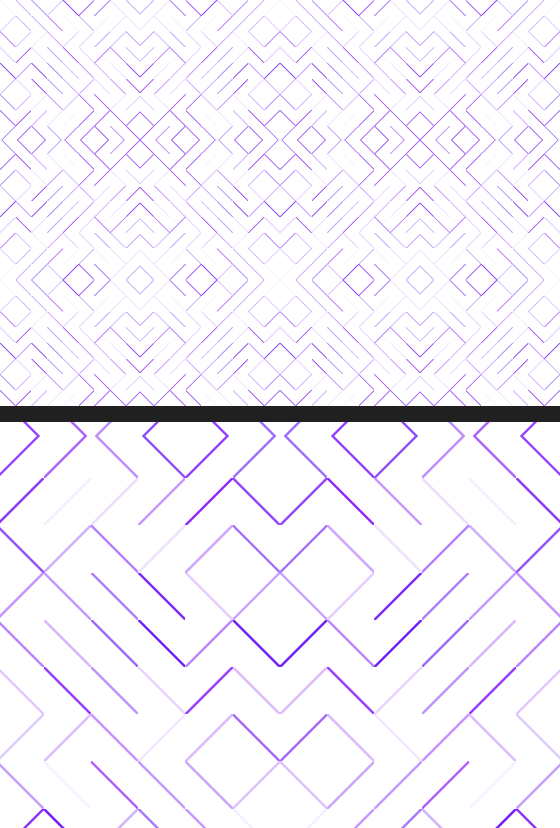
Top, the full canvas; bottom, a detail of the centre.
Reproduce this pattern procedurally as a Shadertoy shader.

```glsl
// Thin violet maze on white: every cell of a square tile holds one diagonal stroke,
// leaning either way at random, with its own tint and opacity.
// The tile is mirrored left-right and up-down, four tiles across the canvas.

const float TILES_ACROSS = 4.0;
const float CELL_SIZE    = 0.1125;   // in tiles; the last row and column are cut by the mirror
const float LINE_WIDTH   = 0.0058;   // in tiles
const vec3  PAPER        = vec3(1.0);
const vec3  INK_BLUE     = vec3(0.38, 0.07, 0.97);
const vec3  INK_PURPLE   = vec3(0.61, 0.17, 0.98);

float hash(vec2 p, float seed) {
    return fract(sin(dot(p, vec2(127.1, 311.7)) + seed * 74.7) * 43758.5453);
}

// Folds the plane into one unit tile, reflecting every second copy
vec2 mirrorTile(vec2 p) {
    return abs(mod(p + 1.0, 2.0) - 1.0);
}

// Distance to the cell's diagonal, for a local position in 0..1
float diagonalDistance(vec2 local, bool rising, float cellSize) {
    float offset = rising ? local.x + local.y - 1.0 : local.x - local.y;
    return abs(offset) * cellSize * inversesqrt(2.0);
}

// Share of a pixel covered by a line of the given width
float lineCoverage(float dist, float width, float pixel) {
    vec2 edges = vec2(0.5, -0.5) * width - dist;
    vec2 inside = clamp(edges / pixel + 0.5, 0.0, 1.0);
    return inside.x - inside.y;
}

void mainImage(out vec4 fragColor, in vec2 fragCoord) {
    // Tile units, measured from the top left corner
    float pixel = TILES_ACROSS / iResolution.x;
    vec2 p = vec2(fragCoord.x, iResolution.y - fragCoord.y) * pixel;

    // Cell grid inside the mirrored tile
    vec2 grid = mirrorTile(p) / CELL_SIZE;
    vec2 cell = floor(grid);

    // Random lean, opacity and tint of the stroke
    bool rising = hash(cell, 1.0) < 0.5;
    float opacity = mix(0.06, 0.98, hash(cell, 2.0));
    vec3 ink = mix(INK_BLUE, INK_PURPLE, hash(cell, 3.0));

    float dist = diagonalDistance(fract(grid), rising, CELL_SIZE);
    float coverage = lineCoverage(dist, LINE_WIDTH, pixel);
    fragColor = vec4(mix(PAPER, ink, coverage * opacity), 1.0);
}
```
